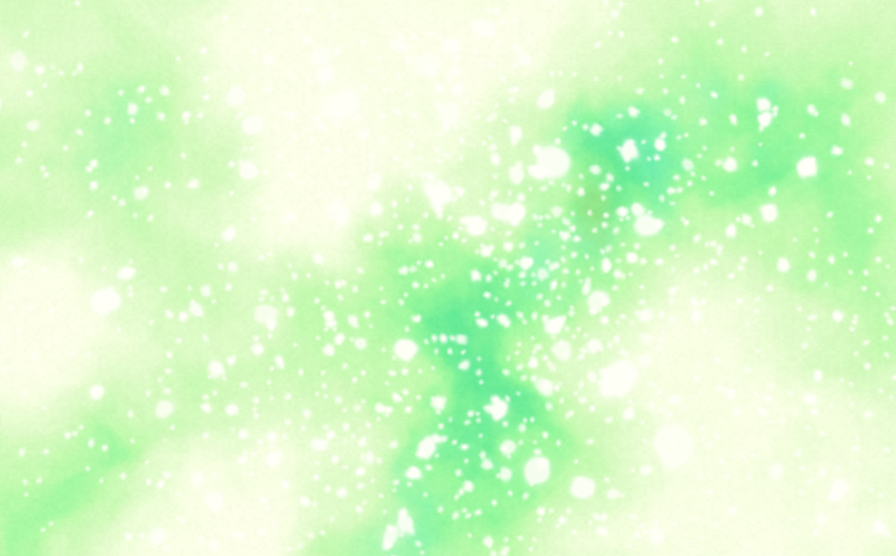
Give the GLSL for this background, as a Shadertoy shader.

```glsl
const float BASE_PIGMENT = 0.43;
const float MOTTLE = 1.0;           // strength of the cloudy variation
const float WARP = 0.22;            // wander of the wash borders
const float GRAIN = 0.016;          // paper tooth
const float EDGE = 0.0045;          // softness of the droplets
const float WOBBLE = 0.4;           // unevenness of the droplet outlines
const vec3 DROP_COLOR = vec3(1.0, 1.0, 0.97);
const vec3 AQUA = vec3(0.48, 0.95, 0.76);
const vec3 OCHRE = vec3(0.66, 0.82, 0.42);

// Pigment ramp, from bare paper to saturated green
const vec3 RAMP[7] = vec3[7](
    vec3(0.99, 1.00, 0.91), vec3(0.965, 1.00, 0.88), vec3(0.90, 0.99, 0.81),
    vec3(0.83, 0.98, 0.74), vec3(0.74, 0.98, 0.67), vec3(0.58, 0.97, 0.61),
    vec3(0.40, 0.92, 0.59));

// Broad washes: centre, radius, added or lifted pigment
const vec4 WASHES[12] = vec4[12](
    vec4(0.84, 0.47, 0.22, 0.62), vec4(0.86, 0.13, 0.19, 0.58),
    vec4(1.40, 0.73, 0.21, 0.54), vec4(1.12, 0.62, 0.20, 0.42),
    vec4(0.10, 0.10, 0.18, 0.48), vec4(0.15, 0.78, 0.28, 0.20),
    vec4(0.06, 0.42, 0.17, -0.55), vec4(0.72, 0.97, 0.28, -0.42),
    vec4(0.60, 0.62, 0.14, -0.48), vec4(0.38, 0.01, 0.20, -0.42),
    vec4(1.28, 0.42, 0.15, -0.42), vec4(1.22, 0.08, 0.30, -0.40));

float hash(vec2 p) {
    return fract(sin(dot(p, vec2(127.1, 311.7))) * 43758.5453);
}

vec2 hash2(vec2 p) {
    return vec2(hash(p), hash(p + 37.3));
}

float noise(vec2 p) {
    vec2 i = floor(p), f = fract(p);
    f = f * f * (3.0 - 2.0 * f);
    return mix(mix(hash(i), hash(i + vec2(1, 0)), f.x),
               mix(hash(i + vec2(0, 1)), hash(i + vec2(1, 1)), f.x), f.y);
}

float fbm(vec2 p) {
    float sum = 0.0, amp = 0.5;
    for (int i = 0; i < 5; i++) {
        sum += amp * noise(p);
        p = mat2(1.6, 1.2, -1.2, 1.6) * p + 9.7;
        amp *= 0.5;
    }
    return sum / 0.97;
}

float pigment(vec2 p) {
    vec2 q = p + WARP * (vec2(fbm(p * 5.0 + 3.1), fbm(p * 5.0 + 21.7)) - 0.5);
    float d = BASE_PIGMENT + MOTTLE * (fbm(q * 4.5 + 5.0) - 0.5);
    for (int i = 0; i < 12; i++) {
        vec2 v = (q - WASHES[i].xy) / WASHES[i].z;
        d += WASHES[i].w * exp(-dot(v, v));
    }
    return clamp(d, 0.0, 1.2);
}

vec3 pigmentColor(float d) {
    float t = min(d * 5.0, 5.999);
    int i = int(t);
    return mix(RAMP[i], RAMP[i + 1], fract(t));
}

// Likelihood of droplets: a broad central band, broken into clusters
float spatter(vec2 p) {
    vec2 v = (p - vec2(0.92, 0.48)) / vec2(0.80, 0.50);
    return exp(-dot(v, v)) * (0.3 + 1.4 * noise(p * 5.0 + 11.0));
}

// One layer of droplets; radii are relative to the cell size
float droplets(vec2 p, float cell, float minR, float maxR, float chance, float seed) {
    vec2 home = floor(p / cell);
    float clear = 1.0;
    for (int y = -1; y <= 1; y++)
    for (int x = -1; x <= 1; x++) {
        vec2 id = home + vec2(x, y), key = id + seed;
        vec2 centre = (id + 0.1 + 0.8 * hash2(key)) * cell;
        if (hash(key + 71.9) > chance * spatter(centre)) continue;
        float size = hash(key + 13.7);
        float r = cell * mix(minR, maxR, size * size);
        float a = 6.283 * hash(key + 5.3);
        vec2 v = mat2(cos(a), -sin(a), sin(a), cos(a)) * (p - centre);
        v.x *= mix(0.75, 1.0, hash(key + 53.1));
        float d = length(v) - r + WOBBLE * r * (noise(v / r * 1.2 + key) - 0.5);
        float soft = EDGE + 0.12 * r;
        float body = 1.0 - smoothstep(-soft, soft, d);
        float halo = 0.35 * exp(-max(d, 0.0) / (0.3 * r));
        clear *= 1.0 - max(body, halo) * mix(0.7, 1.0, sqrt(hash(key + 29.3)));
    }
    return clear;
}

void mainImage(out vec4 fragColor, in vec2 fragCoord) {
    vec2 p = fragCoord / iResolution.y;

    // Wash with cooler and warmer stains
    float d = pigment(p);
    vec3 col = pigmentColor(d);
    float cool = smoothstep(0.5, 0.8, fbm(p * 6.0 + 40.0));
    col = mix(col, AQUA, 0.5 * cool * smoothstep(0.55, 1.1, d));
    vec2 stain = (p - vec2(1.07, 0.62)) / vec2(0.035, 0.07);
    col = mix(col, OCHRE, 0.7 * exp(-dot(stain, stain)) * fbm(p * 22.0));

    // Paper tooth
    col += GRAIN * (noise(p * 150.0) + noise(p * 290.0) - 1.0);

    // Droplets from large to fine
    float clear = droplets(p, 0.170, 0.09, 0.24, 0.55, 3.0);
    clear *= droplets(p, 0.080, 0.11, 0.24, 0.65, 17.0);
    clear *= droplets(p, 0.045, 0.10, 0.21, 0.60, 41.0);
    clear *= droplets(p, 0.025, 0.10, 0.21, 0.50, 67.0);
    col = mix(DROP_COLOR, col, clear);

    fragColor = vec4(clamp(col, 0.0, 1.0), 1.0);
}
```
